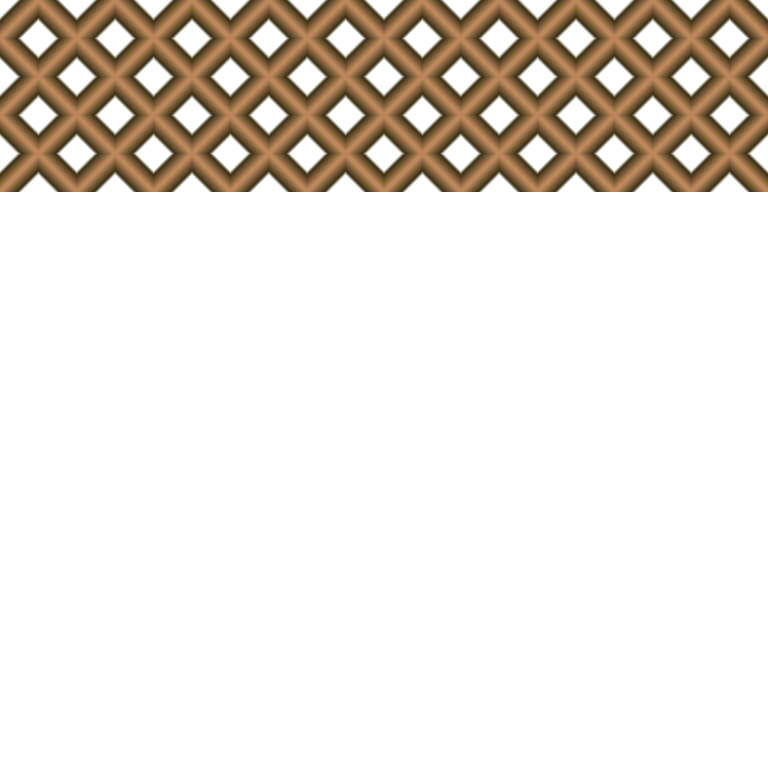
Write a Shadertoy shader that draws this pattern.

```glsl
// Diagonal lattice of rounded wooden slats across the top quarter of a white canvas.

const float CELLS = 10.0;        // lattice cells across the canvas
const float BAND_BOTTOM = 0.75;  // lower edge of the lattice
const float RIDGE = 0.025;       // half width of the flat lit ridge, in cells
const float RIM = 0.222;         // distance of the darkest rim, in cells
const float FADE_END = 0.28;     // where the rim has faded into the opening

const vec3 PAPER = vec3(1.0);
const vec3 WOOD_LIGHT = vec3(0.735, 0.53, 0.352);
const vec3 WOOD_DARK = vec3(0.225, 0.19, 0.08);

// Distance to the nearest slat axis; the axes cross at right angles.
float slatDistance(vec2 p) {
    vec2 diagonal = vec2(p.x + p.y, p.x - p.y);
    vec2 d = abs(fract(diagonal) - 0.5);
    return min(d.x, d.y);
}

// Lit ridge to dark rim, then a soft fade to paper.
vec3 slatColor(float d, float pixel) {
    float shade = clamp((d - RIDGE) / (RIM - RIDGE), 0.0, 1.0);
    vec3 wood = mix(WOOD_LIGHT, WOOD_DARK, shade);
    float opening = clamp((d - RIM) / max(FADE_END - RIM, pixel), 0.0, 1.0);
    return mix(wood, PAPER, opening);
}

void mainImage(out vec4 fragColor, in vec2 fragCoord) {
    vec2 uv = fragCoord / iResolution.xy;
    float pixel = 1.0 / iResolution.y;

    // Lattice measured from the upper left corner
    vec2 p = CELLS * vec2(uv.x, 1.0 - uv.y);
    vec3 lattice = slatColor(slatDistance(p), CELLS * pixel);

    // Smooth cut along the lower edge
    float band = clamp((uv.y - BAND_BOTTOM) / pixel + 0.5, 0.0, 1.0);
    fragColor = vec4(mix(PAPER, lattice, band), 1.0);
}
```
